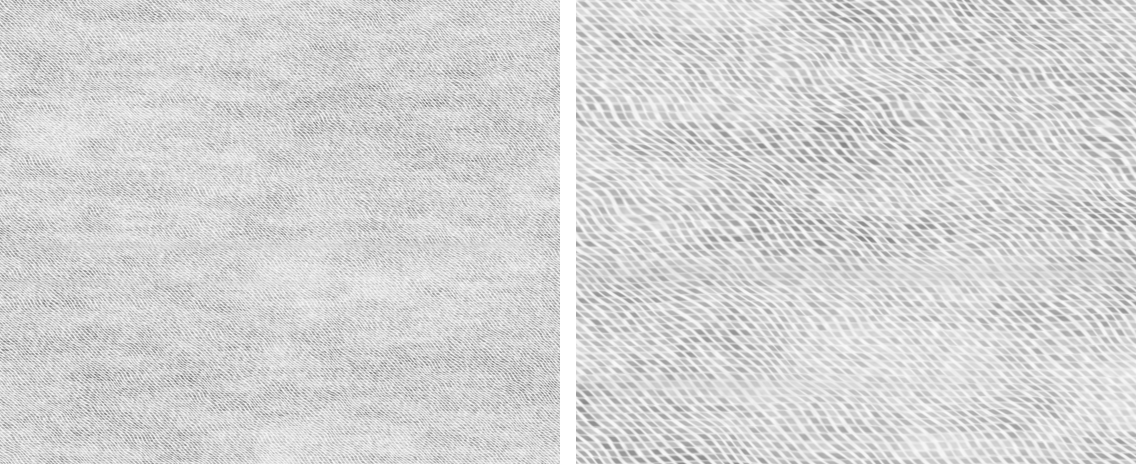
Left: the whole. Right: its middle third, enlarged.
A WebGL 1 fragment shader for this texture:

```glsl
precision highp float;
// Pale grey denim: broken twill ridges falling to the right over light cloth.
// Stretched noise varies the ridge weight into slubs and mottling; soft boxes
// add two faded patches and two smeared horizontal bands.
uniform vec2 u_resolution;

const float CLOTH_LIGHT = 0.952;
const float CLOTH_MEAN = 0.823;
const float RIDGE_DEPTH = 0.25;
const vec2 THREADS = vec2(125.0, 190.0); // ridges and rows per canvas height
const float TWILL_STEP = 0.72;           // sideways shift per row
const int AA = 3;

float hash(vec2 p) {
  vec3 q = fract(vec3(p.xyx) * 0.1031);
  q += dot(q, q.yzx + 33.33);
  return fract((q.x + q.y) * q.z);
}

float noise(vec2 p) {
  vec2 cell = floor(p);
  vec2 f = fract(p);
  f = f * f * (3.0 - 2.0 * f);
  float low = mix(hash(cell), hash(cell + vec2(1.0, 0.0)), f.x);
  float high = mix(hash(cell + vec2(0.0, 1.0)), hash(cell + 1.0), f.x);
  return mix(low, high, f.y);
}

// Box coverage with a separate softness for each axis
float softBox(vec2 p, vec2 center, vec2 halfSize, vec2 soft) {
  vec2 edge = abs(p - center) - halfSize;
  vec2 inside = 1.0 - smoothstep(-soft, soft, edge);
  return inside.x * inside.y;
}

// Broad clouds, medium blotches and thin horizontal slubs, around zero
float mottle(vec2 p) {
  float clouds = noise(p * vec2(3.0, 5.0) + 11.0) - 0.5;
  float blotches = noise(p * vec2(15.0, 32.0) + 37.0) - 0.5;
  float slubs = noise(p * vec2(10.0, 75.0) + 71.0) - 0.5;
  return 0.8 * clouds + 0.9 * blotches + 0.9 * slubs;
}

// Darkness of the slanted ridge under p, broken at each row of the weave
float twill(vec2 p, vec2 threads, float twillStep) {
  vec2 wobble = vec2(noise(p * vec2(30.0, 45.0)), noise(p * vec2(14.0, 30.0) + 5.0));
  vec2 grid = p * threads + 1.2 * wobble;
  grid.x += grid.y * twillStep;
  vec2 cell = floor(grid);
  vec2 jitter = vec2(hash(cell + 17.0), hash(cell + 53.0)) - 0.5;
  vec2 offset = abs(fract(grid) - 0.5 - vec2(0.22, 0.15) * jitter);
  float ridge = 1.0 - smoothstep(0.16, 0.46, offset.x);
  float segment = 1.0 - smoothstep(0.20, 0.50, offset.y);
  return ridge * mix(0.4, 1.0, segment) * mix(0.65, 1.35, hash(cell + 91.0));
}

// Pale worn rectangles
float fadedPatches(vec2 p) {
  vec2 soft = vec2(0.025, 0.015);
  float left = softBox(p, vec2(0.106, 0.717), vec2(0.075, 0.047), soft);
  float middle = softBox(p, vec2(0.625, 0.430), vec2(0.083, 0.043), soft);
  return max(left, middle);
}

// Horizontal strips where the weave is blurred
float smears(vec2 p) {
  vec2 soft = vec2(0.15, 0.010);
  float upper = softBox(p, vec2(0.60, 0.470), vec2(0.55, 0.006), soft);
  float lower = softBox(p, vec2(0.25, 0.390), vec2(0.38, 0.004), soft);
  return max(upper, lower) * mix(0.5, 1.0, noise(p * vec2(8.0, 50.0)));
}

void main() {
  vec2 p = gl_FragCoord.xy / u_resolution.y;

  // Average the fine weave over the pixel
  float ridges = 0.0;
  for (int j = 0; j < AA; j++) {
    for (int i = 0; i < AA; i++) {
      vec2 shift = (vec2(float(i), float(j)) + 0.5) / float(AA) - 0.5;
      ridges += twill(p + shift / u_resolution.y, THREADS, TWILL_STEP);
    }
  }
  ridges /= float(AA * AA);

  float weight = max(0.2, 1.0 + 0.56 * mottle(p));
  weight *= 1.0 - 0.3 * fadedPatches(p);
  float fuzz = 0.06 * (noise(p * vec2(230.0, 300.0)) - 0.5);
  float tone = CLOTH_LIGHT - RIDGE_DEPTH * weight * ridges + fuzz;
  tone = mix(tone, CLOTH_MEAN, 0.6 * smears(p));
  gl_FragColor = vec4(vec3(tone), 1.0);
}
```
